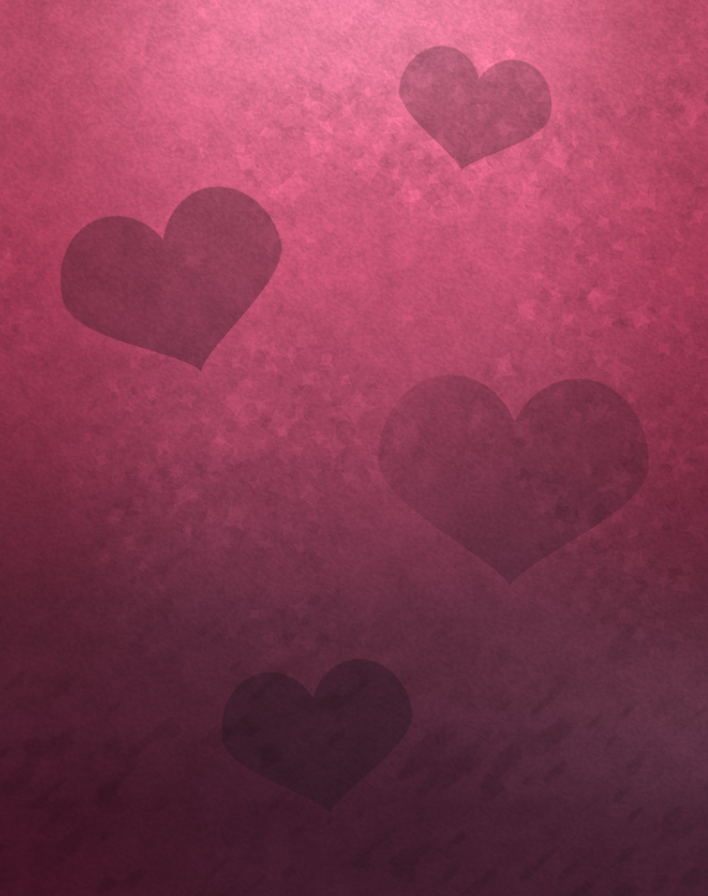
This background is drawn by a WebGL 1 fragment shader. Its source:

```glsl
precision highp float;
// Dusky rose backdrop: mottled vertical glow with four translucent tilted hearts.
uniform vec2 u_resolution;

const vec3 PLUM = vec3(0.26, 0.115, 0.18);
const vec3 WINE = vec3(0.365, 0.168, 0.242);
const vec3 BERRY = vec3(0.61, 0.25, 0.36);
const vec3 ROSE = vec3(0.775, 0.32, 0.45);
const vec3 PINK = vec3(0.865, 0.405, 0.53);
const vec3 SHADOW = vec3(0.15, 0.09, 0.125);

float hash(vec2 p) {
  vec3 q = fract(vec3(p.xyx) * 0.1031);
  q += dot(q, q.yzx + 33.33);
  return fract((q.x + q.y) * q.z);
}

float noise(vec2 p) {
  vec2 i = floor(p), f = fract(p);
  f = f * f * (3.0 - 2.0 * f);
  return mix(mix(hash(i), hash(i + vec2(1.0, 0.0)), f.x),
             mix(hash(i + vec2(0.0, 1.0)), hash(i + 1.0), f.x), f.y);
}

float fbm(vec2 p) {
  float sum = 0.0, amp = 0.5;
  for (int i = 0; i < 5; i++) {
    sum += amp * noise(p);
    p = mat2(1.6, 1.2, -1.2, 1.6) * p + 7.3;
    amp *= 0.5;
  }
  return sum;
}

vec2 rotate(vec2 p, float a) {
  float c = cos(a), s = sin(a);
  return vec2(c * p.x - s * p.y, s * p.x + c * p.y);
}

float ramp(float a, float b, float x) {
  return clamp((x - a) / (b - a), 0.0, 1.0);
}

float blob(vec2 p, vec2 center, vec2 radius) {
  vec2 d = (p - center) / radius;
  return exp(-dot(d, d));
}

// Heart of half width "size"; positive tilt leans it to the right.
float heart(vec2 p, vec2 center, float size, float tilt, float pixel) {
  vec2 q = rotate(p - center, tilt) / size;
  q.x = abs(q.x);
  vec2 lobe = vec2((q.x - 0.47) / 0.53, q.y / 0.62);
  float taper = q.y / (0.94 * (1.0 - 0.25 * sqrt(min(q.x, 1.0))));
  float d = q.y > 0.0 ? 0.28 * (dot(lobe, lobe) - 1.0)
                      : 0.7 * (taper * taper - 1.0 + q.x);
  float soft = 1.2 * pixel / size;
  return 1.0 - smoothstep(-soft, soft, d);
}

// One randomly turned four-pointed fleck per grid cell.
float flecks(vec2 p, float scale, float seed) {
  vec2 g = p * scale + seed, cell = floor(g);
  float pick = hash(cell + seed);
  vec2 jitter = vec2(hash(cell + 3.7), hash(cell + 9.1)) - 0.5;
  vec2 q = rotate(fract(g) - 0.5 - 0.2 * jitter, 6.28 * pick);
  float radius = 0.28 + 0.14 * hash(cell + 5.3);
  float d = dot(pow(abs(q) / radius, vec2(0.65)), vec2(1.0));
  return (1.0 - smoothstep(0.9, 1.04, d)) * step(0.4, pick);
}

vec3 backdrop(vec2 p, float width) {
  float y = p.y + 0.02 * (fbm(p * 5.0) - 0.5);
  vec3 col = mix(PLUM, WINE, ramp(0.1, 0.3, y));
  col = mix(col, BERRY, ramp(0.3, 0.51, y));
  col = mix(col, ROSE, ramp(0.51, 0.7, y));
  col = mix(col, PINK, ramp(0.7, 0.93, y));
  // Redder, darker sides
  float side = smoothstep(0.35, 1.0, abs(p.x / width - 0.51) * 2.0);
  col *= mix(vec3(1.0), vec3(0.83, 0.71, 0.75), side * smoothstep(0.1, 0.4, p.y));
  // Light from the top and a faint haze at the lower right
  col += vec3(0.07, 0.1, 0.11) * blob(p, vec2(0.4, 1.0), vec2(0.2, 0.13));
  col += vec3(0.08, 0.065, 0.07) * blob(p, vec2(width, 0.2), vec2(0.24, 0.14));
  col -= vec3(0.0, 0.035, 0.035) * blob(p, vec2(0.0), vec2(0.25));
  return col;
}

// Brightness variation: clouds, flecks, slanted strokes and fine weave.
float texture_tone(vec2 p) {
  float tone = 0.07 * (fbm(p * 11.0) - 0.48) + 0.15 * (fbm(p * 42.0 + 4.0) - 0.48);
  float patches = smoothstep(0.36, 0.56, fbm(p * 6.0 + 12.0)) * smoothstep(0.1, 0.35, p.y);
  for (int i = 0; i < 4; i++) {
    float k = float(i);
    vec2 q = rotate(p, 0.5 + k) + 0.006 * noise(p * 60.0);
    float sign_tone = mod(k, 2.0) < 0.5 ? 0.075 : -0.05;
    tone += sign_tone * patches * flecks(q, 17.0 + 8.0 * k, 11.0 * k + 20.0);
  }
  // Small dark smears, mostly in the lower part
  vec2 slant = rotate(p, -0.7);
  float strokes = smoothstep(0.66, 0.9, noise(slant * vec2(30.0, 75.0) + 30.0));
  tone -= 0.1 * strokes * smoothstep(0.5, 0.1, p.y);
  // Weave and grain
  tone += 0.1 * (noise(rotate(p, 0.6) * vec2(260.0, 400.0)) - 0.5);
  tone += 0.06 * (noise(p * 500.0 + 17.0) - 0.5);
  return tone;
}

void main() {
  vec2 p = gl_FragCoord.xy / u_resolution.y;
  float pixel = 1.0 / u_resolution.y;
  vec3 col = backdrop(p, u_resolution.x * pixel);
  col = mix(col, SHADOW, 0.25 * heart(p, vec2(0.530, 0.888), 0.086, 0.19, pixel));
  col = mix(col, SHADOW, 0.33 * heart(p, vec2(0.192, 0.698), 0.126, -0.28, pixel));
  float fade = mix(0.14, 0.25, smoothstep(0.42, 0.6, p.x));
  col = mix(col, SHADOW, fade * heart(p, vec2(0.573, 0.486), 0.151, 0.03, pixel));
  col = mix(col, SHADOW, 0.40 * heart(p, vec2(0.354, 0.191), 0.107, -0.15, pixel));
  col *= 1.0 + texture_tone(p);
  gl_FragColor = vec4(clamp(col, 0.0, 1.0), 1.0);
}
```
